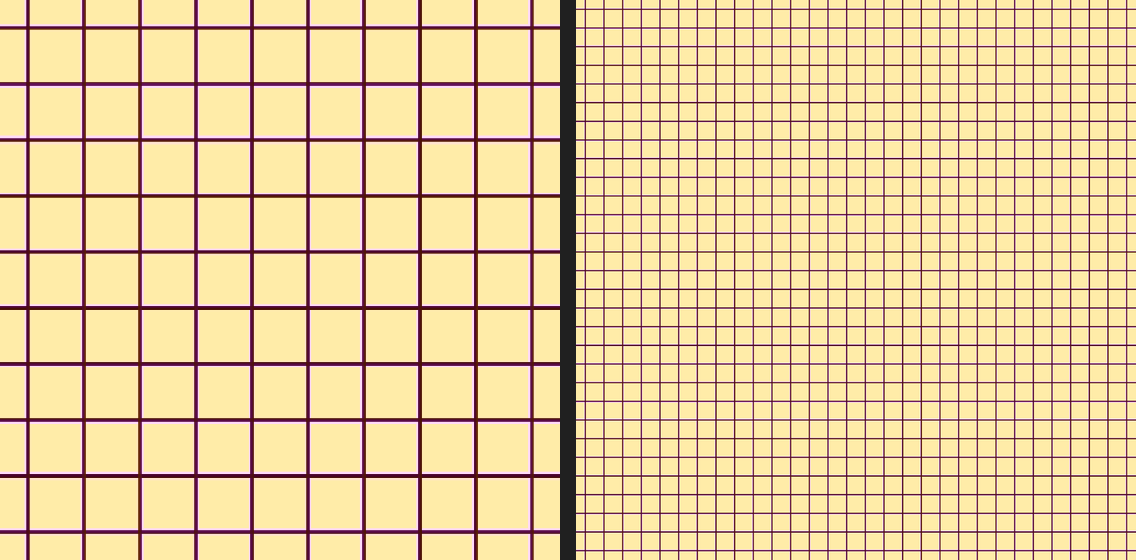
Left, the tile; right, the same tile 3 across and 3 down.
This pattern is drawn by a Shadertoy shader. Its source:

```glsl
// Cream paper ruled with a ten by ten grid of thin plum and brown lines.
// Each line is a distance band with two-toned ink and a pale pink fringe;
// a hash of its number varies its width, its tint and the side of the fringe.

float hash(float n) {
    return fract(sin(n * 12.9898 + 4.137) * 43758.5453);
}

// Ink colour in rgb and coverage in a; d is the signed distance in cells.
vec4 ruledLine(float d, float seed, float px, out float fringe) {
    float side = hash(seed) < 0.5 ? -1.0 : 1.0;
    float halfWidth = mix(0.029, 0.034, hash(seed + 31.0));
    float ink = 1.0 - smoothstep(halfWidth - 0.5 * px, halfWidth + 0.5 * px, abs(d));

    // Plum on one flank, brown on the other
    vec3 plum = mix(vec3(0.39, 0.06, 0.35), vec3(0.28, 0.0, 0.17), hash(seed + 83.0));
    vec3 brown = mix(vec3(0.24, 0.02, 0.0), vec3(0.42, 0.18, 0.0), hash(seed + 57.0));
    float shift = 0.03 * (hash(seed + 19.0) - 0.5);
    vec3 tint = mix(plum, brown, smoothstep(-0.015, 0.03, d * side + shift));

    // Fringe: strong beside the plum flank, faint beside the brown
    float reach = mix(0.055, 0.085, hash(seed + 43.0));
    float weak = 0.5 * hash(seed + 71.0);
    fringe = 1.0 - smoothstep(reach - 0.01, reach + 0.01, abs(d));
    fringe *= mix(0.95, weak, smoothstep(-0.02, 0.02, d * side));
    return vec4(tint, ink);
}

void mainImage(out vec4 fragColor, in vec2 fragCoord) {
    // Lines run through the cell centres, so the edges fall on bare paper
    vec2 grid = 10.0 * fragCoord / iResolution.xy;
    vec2 cell = mod(floor(grid), 10.0);
    vec2 d = fract(grid) - 0.5;
    vec2 px = 10.0 / iResolution.xy;

    vec2 fringe;
    vec4 vertical = ruledLine(d.x, cell.x + 1.0, px.x, fringe.x);
    vec4 horizontal = ruledLine(d.y, cell.y + 114.0, px.y, fringe.y);

    // Paper, fringes, then ink
    vec3 color = mix(vec3(1.0, 0.925, 0.66), vec3(1.0, 0.85, 1.0), max(fringe.x, fringe.y));
    color = mix(color, horizontal.rgb, horizontal.a);
    color = mix(color, vertical.rgb, vertical.a);

    // Crossings soak through to a warmer brown
    color = mix(color, vec3(0.3, 0.06, 0.02), 0.6 * vertical.a * horizontal.a);
    fragColor = vec4(color, 1.0);
}
```
